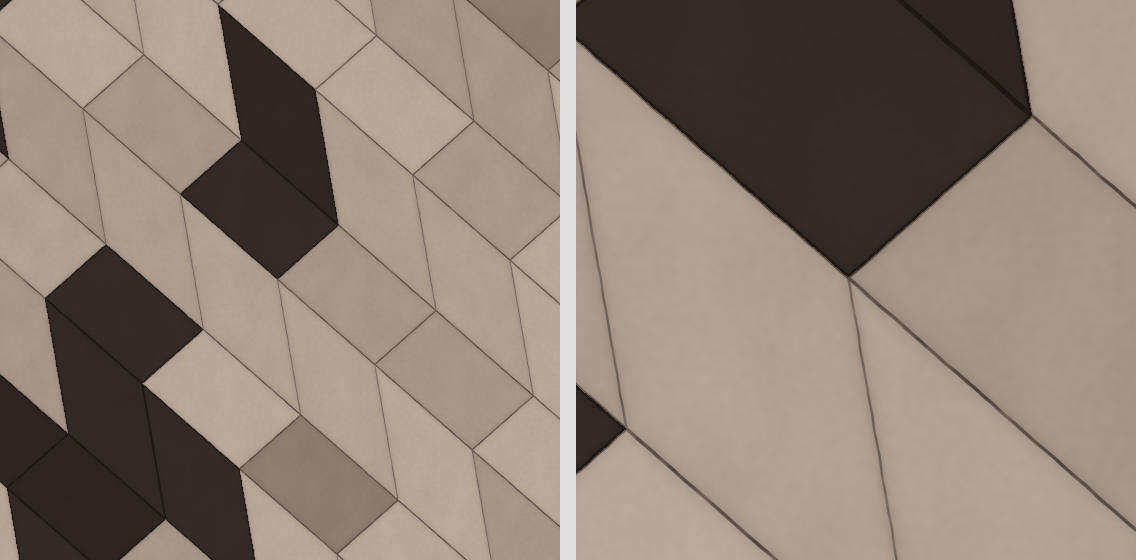
Left, the full canvas; right, a detail of the centre.
Give the GLSL for this pattern, as a WebGL 1 fragment shader.

```glsl
precision highp float;
// Slanted tiling: strips of parallelograms alternate with strips of near-rectangles.
// Each point is solved into skewed strip coordinates, giving a tile index and seam
// distances; hashes tint the tiles, gradient noise adds mottling and seam wear.

uniform vec2 u_resolution;

float cross2(vec2 a, vec2 b) { return a.x * b.y - a.y * b.x; }

float hash(vec2 p) {
  vec3 q = fract(vec3(p.xyx) * 0.1031);
  q += dot(q, q.yzx + 33.33);
  return fract((q.x + q.y) * q.z);
}

float cornerSlope(vec2 corner, vec2 offset) {
  float angle = 6.2832 * hash(corner + 71.0);
  return dot(vec2(cos(angle), sin(angle)), offset);
}

float gradientNoise(vec2 p) {
  vec2 i = floor(p), f = fract(p);
  vec2 s = f * f * f * (f * (f * 6.0 - 15.0) + 10.0);
  vec2 e = vec2(1.0, 0.0);
  return mix(mix(cornerSlope(i, f), cornerSlope(i + e, f - e), s.x),
             mix(cornerSlope(i + e.yx, f - e.yx), cornerSlope(i + 1.0, f - 1.0), s.x), s.y);
}

float fbm(vec2 p) {
  float sum = 0.0, gain = 0.5;
  for (int i = 0; i < 4; i++) {
    sum += gain * gradientNoise(p);
    p = p * 2.03 + 17.0;
    gain *= 0.5;
  }
  return sum;
}

// 1 inside a skewed elliptical patch of tile indices
float darkPatch(vec2 tile, vec2 centre, float size) {
  vec2 d = tile - centre;
  return step(0.9 * d.x * d.x + 0.3 * d.x * d.y + 0.4 * d.y * d.y, size);
}

float seamLine(float dist, float halfWidth) {
  float pixel = 0.75 / u_resolution.y;
  return 1.0 - smoothstep(halfWidth - pixel, halfWidth + pixel, dist);
}

void main() {
  vec2 uv = gl_FragCoord.xy / u_resolution.y;

  // shared long edge, then the side edges of the two tile shapes
  vec2 along = vec2(0.1738, -0.1523);
  vec2 steepSide = vec2(0.0417, -0.2422);
  vec2 shortSide = vec2(-0.1094, -0.0964);
  vec2 rowStep = steepSide + shortSide;

  // seams waver very slightly
  vec2 wobble = vec2(gradientNoise(uv * 75.0), gradientNoise(uv * 75.0 + 40.0));
  vec2 p = uv - vec2(0.3216, 0.6536) + 0.0006 * wobble;

  // strip, then tile within it
  float across = cross2(along, p) / cross2(along, rowStep);
  float row = floor(across);
  float split = cross2(along, steepSide) / cross2(along, rowStep);
  float depth = across - row;
  float isRect = step(split, depth);
  vec2 side = mix(steepSide, shortSide, isRect);
  vec2 local = p - row * rowStep - isRect * steepSide;
  float column = cross2(local, side) / cross2(along, side);
  vec2 tile = vec2(floor(column), 2.0 * row + isRect);

  // distances to the long and side seams
  float longDist = min(min(depth, 1.0 - depth), abs(depth - split))
                 * abs(cross2(along, rowStep)) / length(along);
  float u = fract(column);
  float sideDist = min(u, 1.0 - u) * abs(cross2(along, side)) / length(side);
  float edge = min(longDist, sideDist);

  // tile tint
  float tone = hash(tile + 23.0);
  vec3 pale = mix(vec3(0.718, 0.657, 0.593), vec3(0.65, 0.59, 0.53),
                  smoothstep(0.25, 0.75, tone + 0.1 * isRect - 0.05));
  pale = mix(pale, vec3(0.55, 0.49, 0.44), step(0.9, tone));
  vec3 dark = mix(vec3(0.172, 0.142, 0.122), vec3(0.2, 0.168, 0.146), tone);
  float isDark = max(darkPatch(tile, vec2(-1.0, 2.5), 1.0),
                 max(darkPatch(tile, vec2(0.0, -1.5), 0.3),
                     darkPatch(tile, vec2(-3.0, -0.5), 0.3)));
  vec3 color = mix(pale, dark, isDark);

  // cloudy mottling, fine grain and grime toward the edges
  float clouds = fbm(uv * vec2(16.0, 11.0) + tile * 5.7);
  float grain = gradientNoise(uv * 150.0);
  color *= 1.0 + 0.07 * clouds + 0.02 * grain;
  color *= 1.0 - (0.11 + 0.1 * clouds) * exp(-edge / 0.004);

  // worn seams: steep ones are thinner and fainter
  float wear = 0.85 + 0.35 * gradientNoise(uv * 45.0) + 0.25 * gradientNoise(uv * 130.0);
  float sideStrength = mix(0.6, 0.85, isRect);
  float seam = max(seamLine(longDist, 0.001) * 0.85,
                   seamLine(sideDist, mix(0.0007, 0.001, isRect)) * sideStrength);
  seam = max(seam, isDark * seamLine(edge, 0.0016) * 0.9);
  vec3 seamColor = mix(vec3(0.25, 0.21, 0.175), vec3(0.1, 0.08, 0.07), isDark);
  color = mix(color, seamColor, clamp(seam * wear, 0.0, 1.0));

  gl_FragColor = vec4(color, 1.0);
}
```
